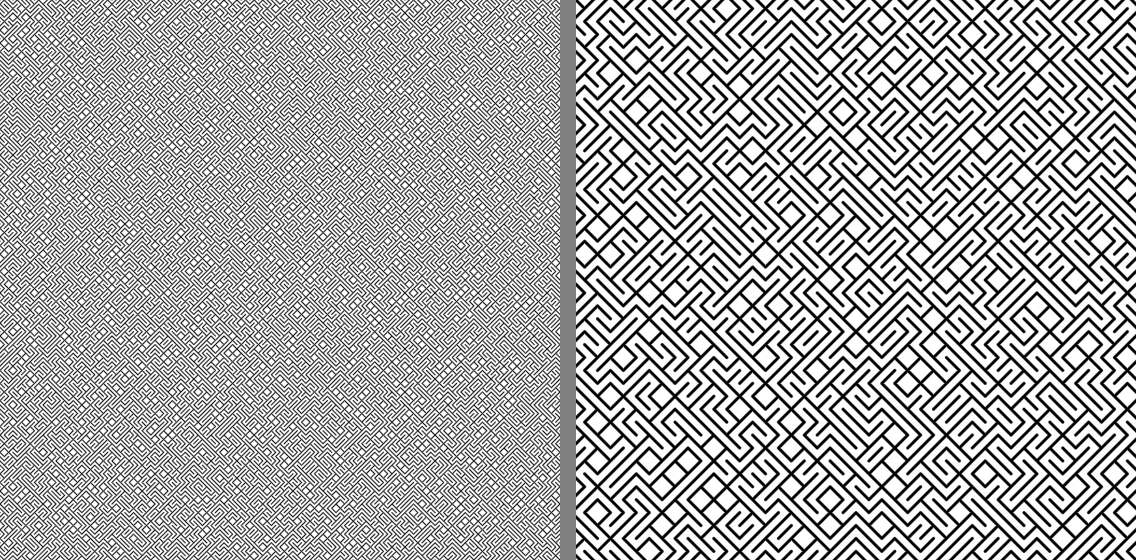
Left: the whole. Right: its middle third, enlarged.
This pattern is drawn by a Shadertoy shader. Its source:

```glsl
// Dense black-on-white maze made of randomly flipped diagonal strokes.

// Random value from 0 to 1 for a grid cell
float hash(vec2 cell) {
    vec3 p = fract(cell.xyx * vec3(0.1031, 0.1030, 0.0973));
    p += dot(p, p.yzx + 33.33);
    return fract((p.x + p.y) * p.z);
}

float segmentDistance(vec2 p, vec2 a, vec2 b) {
    vec2 ab = b - a;
    return length(p - a - ab * clamp(dot(p - a, ab) / dot(ab, ab), 0.0, 1.0));
}

// Distance to the diagonal that a cell holds, in cell units
float strokeDistance(vec2 p, vec2 cell) {
    float flip = step(0.5, hash(cell + 17.0));
    return segmentDistance(p - cell, vec2(0.0, flip), vec2(1.0, 1.0 - flip));
}

void mainImage(out vec4 fragColor, in vec2 fragCoord) {
    float cellsAcross = 130.0;
    float cellsPerPixel = cellsAcross / iResolution.y;
    vec2 p = fragCoord * cellsPerPixel;

    // Nearest stroke, with neighbours included so the corners join
    float nearest = 1.0;
    for (int y = -1; y <= 1; y++) {
        for (int x = -1; x <= 1; x++) {
            vec2 cell = floor(p) + vec2(x, y);
            nearest = min(nearest, strokeDistance(p, cell));
        }
    }

    // Soft-edged ink on white paper
    float halfWidth = 0.115;
    float softness = 0.85 * cellsPerPixel;
    float paper = smoothstep(halfWidth - softness, halfWidth + softness, nearest);
    fragColor = vec4(vec3(paper), 1.0);
}
```
